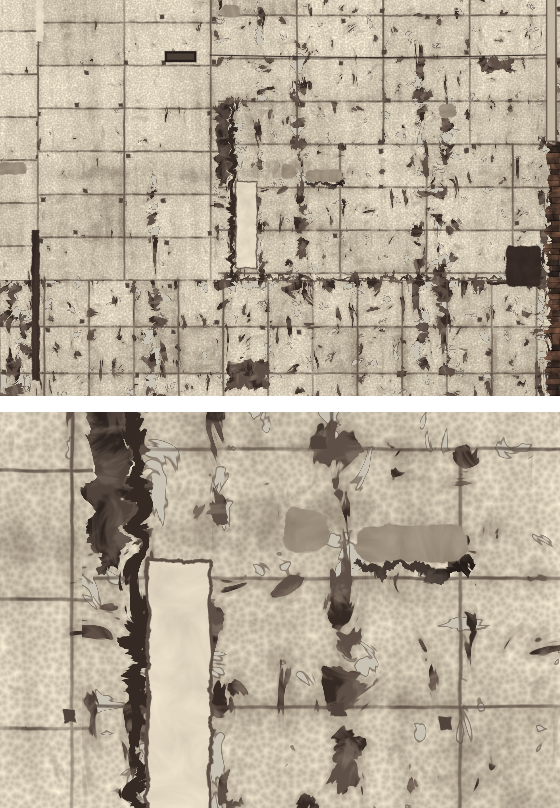
Top, the full canvas; bottom, a detail of the centre.
This texture is drawn by a Shadertoy shader. Its source:

```glsl
// Weathered wall of cream rectangular panels, wide above and narrow below a ledge.
// Layered sines shape stains and flaking, cellular noise gives the grain,
// and box distances draw the beams, cable, patches and brick edge.

float hash(vec2 p) {
    p = fract(p * vec2(0.1031, 0.1137));
    p += dot(p, p.yx + 33.3);
    return fract((p.x + p.y) * p.x * 17.0);
}

// Layered, rotated and bent sines, roughly -1 to 1
float waves(vec2 p) {
    float sum = 0.0, amp = 0.5;
    for (int i = 0; i < 5; i++) {
        p = mat2(1.36, 1.02, -1.02, 1.36) * p + 2.7;
        p += 0.9 * sin(p.yx * 0.7 + float(i));
        sum += amp * sin(p.x) * sin(p.y);
        amp *= 0.62;
    }
    return sum;
}

// Distance to the nearest scattered point
float cells(vec2 p) {
    float nearest = 2.0;
    for (int k = 0; k < 9; k++) {
        vec2 id = floor(p) + vec2(k % 3, k / 3) - 1.0;
        nearest = min(nearest, length(p - id - vec2(hash(id), hash(id + 57.0))));
    }
    return nearest;
}

float bump(float x) { return exp(-x * x); }

float box(vec2 p, float x, float y, float w, float h) {
    vec2 q = abs(p - vec2(x, y)) - vec2(w, h);
    return length(max(q, 0.0)) + min(max(q.x, q.y), 0.0);
}

void paint(inout vec3 col, vec3 ink, float dist) {
    float aa = 0.8 / iResolution.y;
    col = mix(col, ink, 1.0 - smoothstep(-aa, aa, dist));
}

// Vertical bands of heavy damage: x, bottom, top, width
const vec4 scars[8] = vec4[8](
    vec4(0.59, 0.28, 0.74, 0.022), vec4(0.655, 0.3, 1, 0.012),
    vec4(0.76, 0.24, 0.9, 0.022), vec4(1.06, 0.08, 0.88, 0.018),
    vec4(1.12, 0.08, 0.74, 0.025), vec4(0.04, 0, 0.27, 0.035),
    vec4(0.39, 0, 0.56, 0.02), vec4(1.37, 0, 0.64, 0.012));

void mainImage(out vec4 fragColor, in vec2 fragCoord) {
    vec2 p = fragCoord / iResolution.y;
    vec3 cream = vec3(0.91, 0.87, 0.785), dust = vec3(0.76, 0.72, 0.64);
    vec3 grime = vec3(0.6, 0.55, 0.48), brown = vec3(0.37, 0.315, 0.275);
    vec3 dark = vec3(0.21, 0.165, 0.145);
    float fine = waves(p * 60.0), broad = waves(p * 5.0);
    float streak = waves(p * vec2(40, 4));
    vec2 rough = vec2(fine, waves(p * 60.0 + 9.0));
    vec2 bent = p + 0.003 * rough, torn = p + 0.014 * rough;

    // Panels: seams step up to the right, lower rows shift by half a panel
    bool lower = p.y < 0.292;
    vec2 size = lower ? vec2(0.113, 0.118) : vec2(0.218, 0.1085);
    vec2 q = p - (lower ? vec2(0.112, 0.057) : vec2(0.096, 0.292));
    if (!lower) q.y -= p.x > 0.55 ? 0.018 : p.x < 0.096 ? -0.022 : 0.0;
    if (!lower && p.x > 0.65 && q.y < 3.0 * size.y) q.x -= 0.109;
    q += 0.0012 * waves(p * 25.0);
    vec2 edge = (0.5 - abs(fract(q / size) - 0.5)) * size;
    float seam = min(edge.x, edge.y);

    // Stained and grainy cream paint
    float stain = 0.3 + 0.35 * broad + 0.22 * (streak + fine) + 0.3 * exp(-seam * 70.0);
    stain += 0.35 * (hash(floor(q / size) + 8.0) - 0.5);
    stain += 0.45 * bump((p.y - 0.565) / 0.03) * (0.6 + broad);
    vec3 col = mix(cream, dust, clamp(stain * 1.3, 0.0, 1.0));
    col = mix(col, grime, smoothstep(0.55, 1.1, stain) * 0.8);
    col *= 0.88 + 0.22 * cells(p * 190.0);

    // Wear gathers along seams, scars and the ledge
    float wear = (lower ? 0.06 : p.x < 0.54 ? -0.22 : -0.02) + 0.2 * exp(-seam / 0.006);
    for (int i = 0; i < 8; i++) {
        vec4 s = scars[i];
        float span = smoothstep(s.y - 0.04, s.y, p.y) - smoothstep(s.z, s.z + 0.04, p.y);
        wear += 0.48 * span * bump((p.x - s.x) / s.w);
    }
    wear += 0.4 * bump((p.y - 0.285) / 0.014) * smoothstep(0.4, 0.65, p.x);

    // Flaked paint: smudged surround, pale plaster, then bare brown wall
    float flake = waves(p * vec2(48, 30)) + wear - 0.6;
    float chip = waves(p * 34.0 + 20.0) + wear - 0.68;
    vec3 bare = mix(brown, dark, smoothstep(0.0, 0.5, waves(p * 45.0 + 4.0) + 0.3 * wear));
    bare = mix(bare, vec3(0.52, 0.46, 0.41), smoothstep(0.0, 0.6, rough.y) * 0.7);
    col = mix(col, grime, smoothstep(-0.45, 0.0, flake) * 0.45);
    col = mix(col, vec3(0.79, 0.765, 0.71), smoothstep(0.0, 0.06, chip));
    col = mix(col, brown, 0.6 - 0.6 * smoothstep(0.01, 0.06, abs(chip)));
    col = mix(col, bare, smoothstep(-0.03, 0.05, flake));
    float gap = 1.0 - smoothstep(0.0005, 0.0015 + 1.0 / iResolution.y, seam);
    col = mix(col, brown, gap * clamp(0.65 + 0.5 * streak, 0.2, 0.9));

    // Small square fixings scattered along the seams
    vec2 pitch = vec2(0.109, size.y), node = floor(q / pitch + 0.5);
    vec2 spot = q - node * pitch - 0.035 * (vec2(hash(node), hash(node + 31.0)) - 0.5);
    if (hash(node + 71.0) < 0.6) paint(col, brown * 0.85, box(spot + bent - p, 0.0, 0.0, 0.0055, 0.0055));

    // Exposed scars, ledge and plaster patches
    paint(col, bare * 0.85, box(torn, 0.562, 0.635, 0.014, 0.1));
    paint(col, dark, box(torn, 0.587, 0.51, 0.006, 0.22));
    paint(col, bare, min(box(torn, 1.25, 0.836, 0.042, 0.016), box(torn, 0.625, 0.055, 0.052, 0.037)));
    paint(col, bare, box(torn, 0.93, 0.296, 0.34, 0.004));
    paint(col, bare * 0.7, box(torn, 0.818, 0.535, 0.052, 0.005));
    float patches = min(box(bent, 0.818, 0.556, 0.035, 0.002), box(bent, 0.728, 0.567, 0.006, 0.006));
    patches = min(patches, min(box(bent, 0.583, 0.972, 0.01, 0.003), box(bent, 0.03, 0.575, 0.025, 0.003)));
    paint(col, grime + 0.06 * fine, min(patches, box(bent, 1.13, 0.72, 0.008, 0.005)) - 0.013);

    // Pale boards, dark beam, lamp housing and cable
    vec3 board = mix(cream, dust, 0.25 + 0.4 * broad + 0.3 * fine);
    float strip = box(bent, 0.622, 0.432, 0.025, 0.108);
    paint(col, brown, strip - 0.003);
    paint(col, board, min(strip, box(bent, 0.1, 0.95, 0.01, 0.055)));
    paint(col, dark * (1.1 + 0.4 * streak), box(bent, 0.09, 0.23, 0.01, 0.19));
    float lamp = box(p, 0.456, 0.857, 0.04, 0.014);
    paint(col, dark * 0.7, min(lamp, box(p, 0.96, 0.859 + 0.004 * sin(p.x * 5.0), 0.43, 0.0012)));
    paint(col, brown * 0.8, lamp + 0.006);

    // Rounded dark block, brick edge and pipe
    paint(col, dark + 0.02 * fine, box(bent, 1.322, 0.328, 0.033, 0.04) - 0.011);
    vec2 brick = p * vec2(28, 70);
    brick.x += 0.5 * mod(floor(brick.y), 2.0);
    vec3 clay = mix(dark, vec3(0.45, 0.32, 0.25), hash(floor(brick))) * (0.85 + 0.4 * fine);
    paint(col, clay * (0.6 + 0.4 * smoothstep(0.0, 0.25, fract(brick.y))), box(torn, 1.43, 0.31, 0.047, 0.33));
    float pipe = box(p, 1.392, 0.86, 0.01, 0.215);
    paint(col, brown, pipe - 0.003);
    paint(col, dust, pipe);
    fragColor = vec4(col, 1);
}
```
